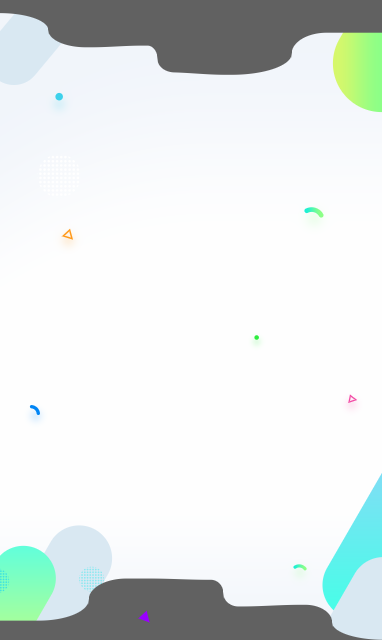
A Shadertoy shader for this background:

```glsl
// A pale page framed by dark wavy bands, with slanted gradient capsules in the
// corners and small confetti. Bands are sums of rounded steps; all other parts
// are distance functions, painted back to front.

const float HEIGHT = 7.68;               // canvas height in layout units
const vec2 SLANT = vec2(-0.5, 0.866);    // downward axis of the capsules
const vec3 DARK = vec3(0.38);
const vec3 PALE = vec3(0.85, 0.91, 0.95);
const vec3 TEAL = vec3(0.10, 0.94, 0.84);
const vec3 GREEN = vec3(0.55, 1.0, 0.53);

// Step of +-0.5 at x0, built from two elliptic corners of given widths
float roundStep(float x, float x0, float leftW, float rightW) {
    float t = x - x0;
    float u = 1.0 - min(abs(t) / (t < 0.0 ? leftW : rightW), 1.0);
    return 0.5 * sign(t) * sqrt(1.0 - u * u);
}

float topWave(float x) {
    return 0.27 + 0.41 * roundStep(x, 0.58, 0.58, 0.45)
         - 0.02 * smoothstep(1.1, 1.7, x)
         + 0.32 * roundStep(x, 1.89, 0.12, 0.20)
         + 0.03 * smoothstep(2.0, 2.7, x)
         - 0.505 * roundStep(x, 3.50, 0.72, 0.42);
}

float bottomWave(float x) {
    return 7.565 - 0.505 * roundStep(x, 1.065, 0.60, 0.45)
         + 0.015 * smoothstep(1.8, 2.5, x)
         + 0.32 * roundStep(x, 2.68, 0.15, 0.18)
         - 0.02 * smoothstep(2.9, 3.6, x)
         + 0.42 * roundStep(x, 3.985, 0.32, 0.62);
}

float capsule(vec2 p, vec2 a, vec2 axis, float r) {
    return length(p - a - axis * clamp(dot(p - a, axis), 0.0, 3.0)) - r;
}

// Round-capped arc; angles are clockwise from straight up
float arc(vec2 p, float r, float mid, float halfSpan, float thick) {
    float angle = atan(p.x, -p.y) - mid;
    angle = clamp(angle, -halfSpan, halfSpan) + mid;
    return length(p - r * vec2(sin(angle), -cos(angle))) - thick;
}

float edgeSide(vec2 p, vec2 a, vec2 b) {
    vec2 e = normalize(b - a);
    return dot(p - a, vec2(e.y, -e.x));
}

// Corners run clockwise on screen
float triangle(vec2 p, vec2 a, vec2 b, vec2 c) {
    return max(edgeSide(p, a, b), max(edgeSide(p, b, c), edgeSide(p, c, a)));
}

float cover(float d, float px) {
    return clamp(0.5 - d / px, 0.0, 1.0);
}

void paint(inout vec3 col, vec3 ink, float d, float px) {
    col = mix(col, ink, cover(d, px));
}

void shadow(inout vec3 col, vec3 ink, vec2 p, float r) {
    col = mix(col, ink, 0.13 * exp(-dot(p, p) / (r * r)));
}

// Disc filled with a square grid of dots
void dotPatch(inout vec3 col, vec3 ink, vec2 p, float r, float cell, float px) {
    vec2 q = (fract(p / cell) - 0.5) * cell;
    col = mix(col, ink, cover(length(q) - 0.3 * cell, px) * cover(length(p) - r, px));
}

void mainImage(out vec4 fragColor, in vec2 fragCoord) {
    float px = HEIGHT / iResolution.y;
    vec2 p = vec2(fragCoord.x, iResolution.y - fragCoord.y) * px;

    // Page tint fading into white
    float left = max(1.0 - p.x / 2.5, 0.0);
    float tint = 1.0 - smoothstep(0.4, 3.1, p.y - 0.8 * left * left);
    tint = max(tint, 0.9 * smoothstep(5.9, 7.6, p.y));
    vec3 col = mix(vec3(0.998), vec3(0.945, 0.96, 0.982), tint);

    // Corner capsules
    vec3 lime = mix(vec3(0.84, 0.97, 0.42), GREEN, smoothstep(4.0, 4.6, p.x));
    vec3 mint = mix(vec3(0.38, 1.0, 0.86), vec3(0.64, 1.0, 0.62), clamp((p.y - 6.55) / 0.9, 0.0, 1.0));
    vec3 aqua = mix(vec3(0.50, 0.87, 0.96), vec3(0.29, 0.99, 0.91), clamp((p.y - 5.66) / 1.6, 0.0, 1.0));
    paint(col, PALE, capsule(p, vec2(0.167, 0.69), vec2(0.64, -0.768), 0.33), px);
    paint(col, lime, capsule(p, vec2(4.58, 0.76), -SLANT, 0.585), px);
    paint(col, PALE, capsule(p, vec2(0.95, 6.70), SLANT, 0.395), px);
    paint(col, mint, capsule(p, vec2(0.28, 6.94), SLANT, 0.39), px);
    paint(col, aqua, capsule(p, vec2(4.28, 7.02), -SLANT, 0.41), px);
    paint(col, PALE, capsule(p, vec2(4.60, 7.08), SLANT, 0.395), px);

    // Dotted patches
    dotPatch(col, vec3(1.0), p - vec2(0.71, 2.11), 0.26, 0.05, px);
    dotPatch(col, vec3(0.55, 0.91, 0.94), p - vec2(1.10, 6.95), 0.15, 0.033, px);
    dotPatch(col, vec3(0.25, 0.89, 0.87), p - vec2(-0.04, 6.97), 0.15, 0.033, px);

    // Confetti dots and arcs with soft shadows
    vec3 cyan = vec3(0.24, 0.82, 0.92), blue = vec3(0.0, 0.52, 0.96), leaf = vec3(0.18, 0.93, 0.25);
    shadow(col, cyan, p - vec2(0.71, 1.25), 0.09);
    paint(col, cyan, length(p - vec2(0.71, 1.16)) - 0.045, px);
    shadow(col, leaf, p - vec2(3.08, 4.10), 0.06);
    paint(col, leaf, length(p - vec2(3.08, 4.05)) - 0.027, px);
    shadow(col, GREEN, p - vec2(3.77, 2.62), 0.11);
    paint(col, mix(TEAL, GREEN, smoothstep(3.65, 3.86, p.x)), arc(p - vec2(3.74, 2.645), 0.13, 0.30, 0.77, 0.028), px);
    shadow(col, blue, p - vec2(0.43, 4.99), 0.08);
    paint(col, blue, arc(p - vec2(0.37, 4.97), 0.09, 0.78, 0.68, 0.02), px);
    shadow(col, GREEN, p - vec2(3.60, 6.87), 0.08);
    paint(col, mix(TEAL, GREEN, smoothstep(3.52, 3.67, p.x)), arc(p - vec2(3.59, 6.88), 0.089, 0.16, 0.75, 0.019), px);

    // Outlined triangles
    float amber = triangle(p, vec2(0.84, 2.745), vec2(0.875, 2.875), vec2(0.745, 2.835));
    float rose = triangle(p, vec2(4.20, 4.735), vec2(4.285, 4.80), vec2(4.18, 4.835));
    shadow(col, vec3(1.0, 0.6, 0.1), p - vec2(0.82, 2.88), 0.09);
    paint(col, vec3(1.0, 0.6, 0.1), abs(amber + 0.008) - 0.009, px);
    shadow(col, vec3(0.95, 0.3, 0.65), p - vec2(4.22, 4.85), 0.08);
    paint(col, vec3(0.95, 0.3, 0.65), abs(rose + 0.007) - 0.008, px);

    // Dark bands, with the slope turning height into distance
    float e = 0.5 * px;
    float topSlope = (topWave(p.x + e) - topWave(p.x - e)) / px;
    float lowSlope = (bottomWave(p.x + e) - bottomWave(p.x - e)) / px;
    paint(col, DARK, (p.y - topWave(p.x)) / length(vec2(1.0, topSlope)), px);
    paint(col, DARK, (bottomWave(p.x) - p.y) / length(vec2(1.0, lowSlope)), px);
    paint(col, vec3(0.6, 0.0, 1.0), triangle(p, vec2(1.76, 7.33), vec2(1.795, 7.47), vec2(1.66, 7.42)), px);

    fragColor = vec4(col, 1.0);
}
```
